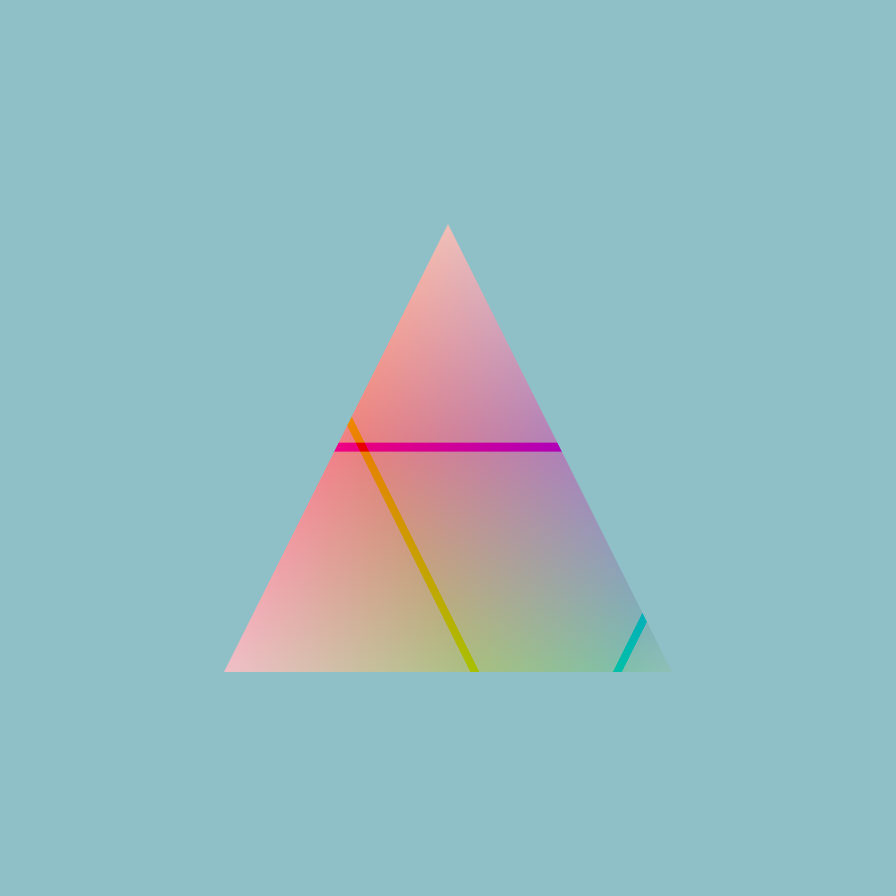
Write a Shadertoy shader that draws this background.

```glsl
// Barycentric weights of p: x = right corner, y = apex, z = left corner
vec3 triangleWeights(vec2 p) {
    float apex = (p.y - 0.25) / 0.5;
    float right = (p.x - 0.25) / 0.5 - 0.5 * apex;
    return vec3(right, apex, 1.0 - right - apex);
}

// Each channel grows brighter with distance from its own level
vec3 levelShade(vec3 weights, vec3 levels) {
    return 0.5 + 0.5 * abs(weights - levels);
}

void mainImage(out vec4 fragColor, in vec2 fragCoord) {
    vec2 uv = fragCoord / iResolution.xy;
    vec3 weights = triangleWeights(uv);
    vec3 levels = vec3(0.878, 0.502, 0.44);
    float soft = 1.1 / min(iResolution.x, iResolution.y);

    // Bands that remove one channel along each level
    vec3 offset = abs(weights - levels);
    vec3 keep = smoothstep(0.01 - soft, 0.01 + soft, offset);
    vec3 inside = levelShade(weights, levels) * keep;

    // Triangle over a flat backdrop
    vec3 backdrop = levelShade(vec3(1.0), levels);
    float nearestEdge = min(weights.x, min(weights.y, weights.z));
    float mask = smoothstep(-soft, soft, nearestEdge);
    fragColor = vec4(mix(backdrop, inside, mask), 1.0);
}
```
